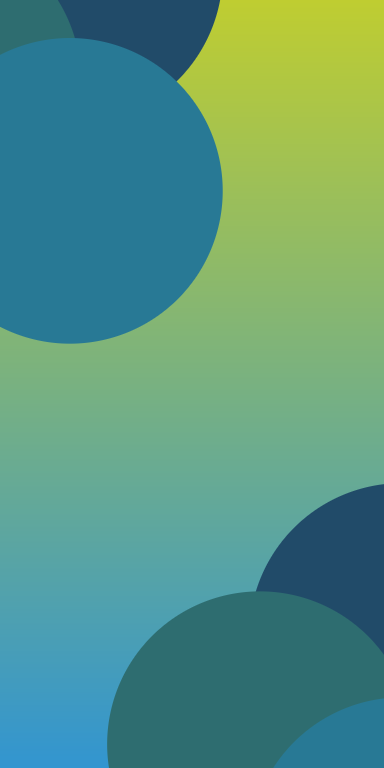
Reproduce this background procedurally as a WebGL 2 fragment shader.

```glsl
#version 300 es
precision highp float;

uniform vec2 u_resolution;
out vec4 outColor;

// Backdrop gradient
const vec3 SKY_TOP = vec3(0.749, 0.804, 0.192);
const vec3 SKY_BOTTOM = vec3(0.196, 0.584, 0.816);

// Disc colours, from back to front
const vec3 NAVY = vec3(0.129, 0.294, 0.412);
const vec3 PINE = vec3(0.180, 0.427, 0.439);
const vec3 TEAL = vec3(0.157, 0.475, 0.584);
const vec3 DISC_COLORS[3] = vec3[3](NAVY, PINE, TEAL);

// Disc layout, in canvas widths
const float DISC_RADIUS = 0.398;
const vec2 UPPER_CENTERS[3] = vec2[3](
    vec2(0.182, 2.073), vec2(-0.187, 1.789), vec2(0.182, 1.503));
const vec2 LOWER_CENTERS[3] = vec2[3](
    vec2(1.047, 0.344), vec2(0.677, 0.062), vec2(1.047, -0.214));

// Antialiased coverage of a disc, with an edge one pixel wide
float discCoverage(vec2 point, vec2 center, float pixel) {
    float dist = length(point - center) - DISC_RADIUS;
    return clamp(0.5 - dist / pixel, 0.0, 1.0);
}

void main() {
    float pixel = 1.0 / u_resolution.x;
    vec2 point = gl_FragCoord.xy * pixel;
    float height = gl_FragCoord.y / u_resolution.y;

    vec3 color = mix(SKY_BOTTOM, SKY_TOP, height);

    // Both clusters stack the same three colours
    for (int i = 0; i < 3; i++) {
        float coverage = max(discCoverage(point, UPPER_CENTERS[i], pixel),
                             discCoverage(point, LOWER_CENTERS[i], pixel));
        color = mix(color, DISC_COLORS[i], coverage);
    }

    outColor = vec4(color, 1.0);
}
```
